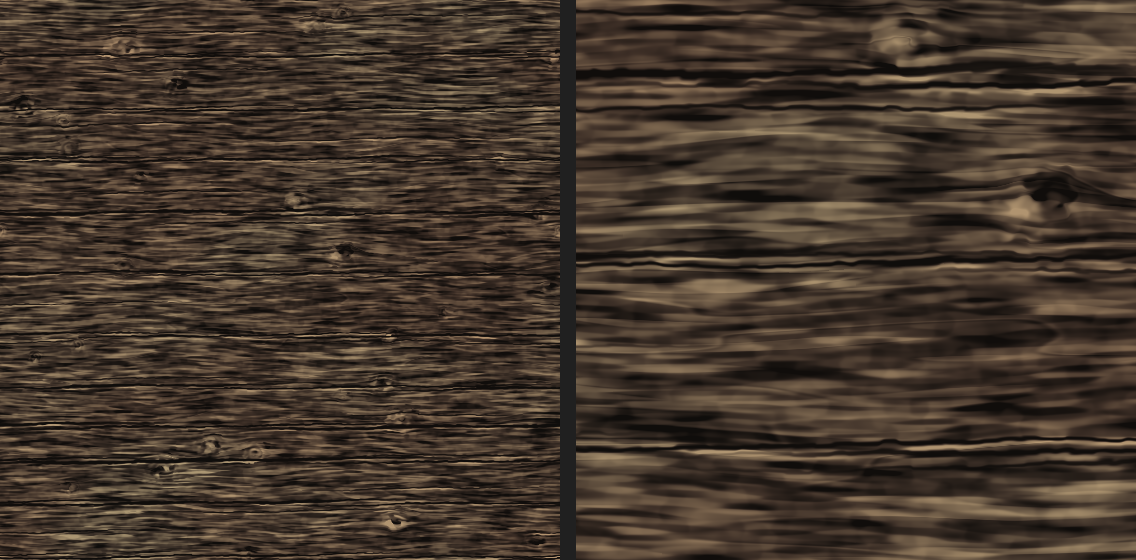
Left, the full canvas; right, a detail of the centre.
This texture is drawn by a WebGL 1 fragment shader. Its source:

```glsl
precision highp float;
uniform vec2 u_resolution;

const float PI = 3.14159;
const float TAU = 6.28318;
const float SEAMS = 11.0;
const vec3 SHADOW = vec3(0.06, 0.05, 0.043);
const vec3 UMBER = vec3(0.24, 0.19, 0.16);
const vec3 STRAW = vec3(0.68, 0.58, 0.45);

float hash(vec2 p) {
  return fract(sin(dot(p, vec2(127.1, 311.7))) * 43758.5);
}

// Smoothed cellular noise; stretched cells read as wood fibres
float fibre(vec2 p, vec2 cells, float seed) {
  vec2 q = p * cells;
  float sum = 0.0;
  float total = 0.0;
  for (int j = -1; j <= 1; j++) {
    for (int i = -1; i <= 1; i++) {
      vec2 id = floor(q) + vec2(float(i), float(j));
      vec2 key = mod(id, cells) + seed;
      vec2 d = id + vec2(hash(key), hash(key + 57.3)) - q;
      float weight = exp(-5.0 * dot(d, d));
      sum += weight * hash(key + 19.7);
      total += weight;
    }
  }
  return sum / total;
}

// Shortest offset on a wrapping axis
vec2 wrapped(vec2 d) {
  return d - floor(d + 0.5);
}

// Scattered knots: x = grain bend, y = tone change, z = coverage
vec3 knots(vec2 p) {
  vec3 result = vec3(0.0);
  for (int i = 0; i < 30; i++) {
    float id = float(i);
    vec2 centre = vec2(hash(vec2(id, 3.1)), (id + hash(vec2(id, 8.4))) / 30.0);
    float size = mix(0.009, 0.021, hash(vec2(id, 5.7)));
    vec2 d = wrapped(p - centre) / size;
    d.x *= 0.8;
    float r = length(d);
    float cover = exp(-r * r);
    float rings = sin(r * 8.0 + 2.0 * sin(d.x * 3.0 + id) + d.y * 3.0);
    float core = exp(-12.0 * r * r) * hash(vec2(id, 9.2));
    result += vec3(d.y * size * cover * 0.7, cover * (0.03 + 0.12 * rings) - 0.25 * core, cover);
  }
  return result;
}

// Height of a plank joint, unevenly spaced
float seamHeight(float index) {
  float t = TAU * index / SEAMS;
  return index / SEAMS - 0.019 + 0.025 * cos(t) - 0.007 * sin(t) + 0.014 * sin(2.0 * t);
}

// One tapering split: x = dark gap, y = pale lower lip, z = soft shade
vec3 split(vec2 p, float height, float phase, float width, float sharpness) {
  float u = fract(p.x + phase);
  float taper = pow(sin(PI * u), sharpness);
  float wobble = 0.0014 * sin(TAU * 3.0 * p.x + phase * 9.0)
               + 0.0006 * sin(TAU * 10.0 * p.x + phase * 31.0);
  float dy = wrapped(vec2(0.0, p.y - height - 0.014 * (u - 0.5) - wobble)).y;
  float halfWidth = width * taper * (0.75 + 0.25 * sin(TAU * 4.0 * u + phase * 17.0));
  float gap = min(1.0, 1.4 * taper) * (1.0 - smoothstep(halfWidth * 0.6, halfWidth + 0.0014, abs(dy)));
  float lipOffset = (dy + halfWidth + 0.0024) / 0.0015;
  return vec3(gap, taper * exp(-lipOffset * lipOffset), taper * exp(-abs(dy) / 0.006));
}

// All joints, each made of two overlapping splits
vec3 seams(vec2 p) {
  vec3 result = vec3(0.0);
  for (int i = 0; i < 11; i++) {
    float id = float(i);
    float phase = hash(vec2(id, 2.3));
    float width = mix(0.0011, 0.0036, hash(vec2(id, 6.9)));
    float height = seamHeight(id);
    result = max(result, split(p, height, phase, width, 0.6));
    result = max(result, split(p, height, phase + 0.45, width * 0.5, 1.2));
  }
  return result;
}

// Short thin cracks inside the planks
vec3 cracks(vec2 p) {
  vec3 result = vec3(0.0);
  for (int i = 0; i < 18; i++) {
    float id = float(i);
    float height = (id + hash(vec2(id, 4.6))) / 18.0;
    result = max(result, split(p, height, hash(vec2(id, 7.2)), 0.0007, 5.0));
  }
  return result;
}

vec3 woodColour(float tone) {
  vec3 low = mix(SHADOW, UMBER, clamp(tone / 0.34, 0.0, 1.0));
  return mix(low, STRAW, clamp((tone - 0.34) / 0.66, 0.0, 1.0));
}

void main() {
  vec2 uv = gl_FragCoord.xy / u_resolution;
  float fleck = fibre(uv, vec2(120.0, 150.0), 61.5);
  vec3 knot = knots(uv + 0.009 * (fleck - 0.5));

  // Grain flows in slow waves and parts around knots
  vec2 grain = uv;
  grain.y += 0.003 * sin(TAU * (2.0 * uv.x + 3.0 * uv.y))
           + 0.001 * sin(TAU * (5.0 * uv.x - 8.0 * uv.y)) - knot.x;

  float patches = fibre(uv, vec2(5.0, 12.0), 1.3);
  float streak = fibre(grain, vec2(8.0, 75.0), 7.7);
  float fine = fibre(grain, vec2(20.0, 190.0), 12.9);
  float hair = fibre(grain, vec2(36.0, 300.0), 21.2);
  float tone = 0.335 + 0.04 * (patches - 0.5) + 0.08 * (streak - 0.5)
             + 0.3 * (fine - 0.5) + 0.62 * (hair - 0.5) + 0.14 * (fleck - 0.5);

  // Long thin ridges, lit on one side and shaded on the other
  float edge = (streak - 0.5 + 0.08 * (fine - 0.5)) / 0.07;
  tone += 0.2 * edge * exp(-edge * edge);

  // Sparse pale raised fibres
  float raised = smoothstep(0.62, 0.82, fibre(grain, vec2(13.0, 230.0), 33.4));
  tone += raised * (0.06 + 0.34 * patches);
  tone += knot.y + knot.z * (0.7 * (fleck - 0.44) + 0.25 * (hair - 0.4));

  // Joints and cracks with ragged edges
  vec2 ragged = uv + vec2(0.0, 0.002 * (streak - 0.5) + 0.002 * (fleck - 0.5));
  vec3 seam = seams(ragged);
  vec3 crack = cracks(ragged - vec2(0.0, knot.x));
  tone += (seam.y + 0.8 * crack.y) * (0.05 + 0.75 * hair * fine) - 0.04 * seam.z;
  tone = mix(tone, 0.0, max(seam.x, 0.85 * crack.x));

  vec3 tint = mix(vec3(1.04, 0.99, 0.96), vec3(0.98, 1.02, 1.0), patches);
  gl_FragColor = vec4(woodColour(tone) * tint, 1.0);
}
```
